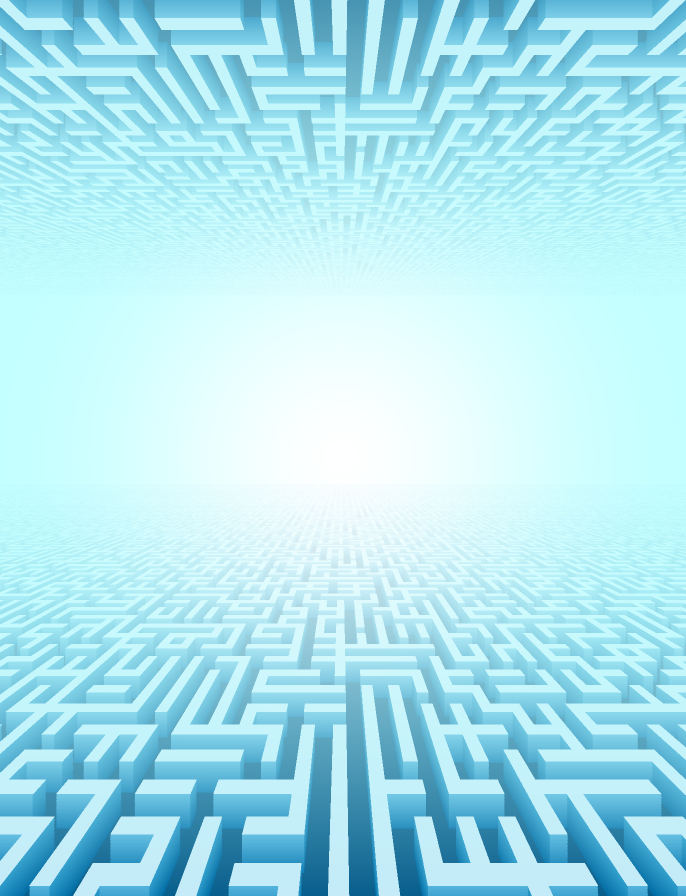
Give the GLSL for this background, as a WebGL 1 fragment shader.

```glsl
precision highp float;

uniform vec2 u_resolution;

const float WALL_DEPTH = 0.10;
const float LAYERS = 28.0;

float hash(vec2 p) {
  vec3 q = fract(p.xyx * vec3(0.1031, 0.1030, 0.0973));
  q += dot(q, q.yzx + 33.33);
  return fract((q.x + q.y) * q.z);
}

// Each lattice post sends one wall towards a neighbour
vec2 heading(vec2 post) {
  if (abs(post.x - 0.5) < 1.0 && post.y < 12.0) return vec2(0.0, 1.0);
  float turn = hash(post + 57.0) * 4.0;
  vec2 axis = mod(floor(turn), 2.0) < 1.0 ? vec2(1.0, 0.0) : vec2(0.0, 1.0);
  return turn < 2.0 ? axis : -axis;
}

bool isWall(vec2 p) {
  vec2 post = floor(p + 0.5);
  vec2 f = p - post;
  vec2 a = abs(f);
  if (min(a.x, a.y) > 0.21) return false;
  if (max(a.x, a.y) < 0.21) return true;
  vec2 arm = a.x > a.y ? vec2(sign(f.x), 0.0) : vec2(0.0, sign(f.y));
  return dot(heading(post), arm) > 0.5 || dot(heading(post + arm), arm) < -0.5;
}

// Steps down from the wall tops to the corridor floor
vec3 mazeColor(vec2 top) {
  vec2 offset = vec2(0.06, 0.35);
  vec2 before = top + offset;
  if (isWall(before)) return vec3(0.77, 0.92, 0.97);
  for (float i = 1.0; i <= LAYERS; i++) {
    float depth = i / LAYERS;
    vec2 here = top * (1.0 + WALL_DEPTH * depth) + offset;
    if (isWall(here)) {
      bool front = isWall(vec2(before.x, here.y));
      return front ? mix(vec3(0.32, 0.70, 0.86), vec3(0.02, 0.46, 0.69), depth)
                   : mix(vec3(0.16, 0.60, 0.79), vec3(0.0, 0.42, 0.64), depth);
    }
    before = here;
  }
  return vec3(0.03, 0.37, 0.55);
}

vec3 scene(vec2 pixel) {
  vec2 uv = pixel / u_resolution;
  float x = (uv.x - 0.498) * u_resolution.x / u_resolution.y;

  // White glow fading to cyan
  float radius = length(vec2(x, uv.y - 0.49));
  vec3 haze = mix(vec3(1.0), vec3(0.77, 1.0, 1.0), smoothstep(-0.02, 0.39, radius));

  // Floor and ceiling recede towards the open band
  float nearness = max(0.46 - uv.y, uv.y - 0.67);
  if (nearness < 0.0) return haze;
  float slope = nearness + 0.035;
  vec3 maze = mazeColor(vec2(x / 0.115, 3.6) / slope);
  float clarity = 0.03 + 0.97 * pow(nearness / 0.46, 1.25);
  return mix(haze, maze, clarity);
}

void main() {
  // Four samples smooth the edges
  vec3 color = vec3(0.0);
  for (float i = 0.0; i < 4.0; i++) {
    vec2 shift = vec2(mod(i, 2.0), floor(i / 2.0)) * 0.5 - 0.25;
    color += scene(gl_FragCoord.xy + shift);
  }
  gl_FragColor = vec4(color / 4.0, 1.0);
}
```
